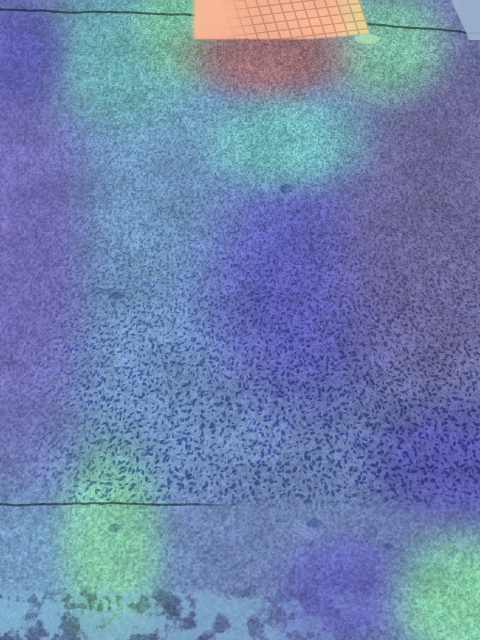
Give the GLSL for this texture, as a Shadertoy shader.

```glsl
#define SLATE vec3(0.41, 0.49, 0.66)
#define INDIGO vec3(0.36, 0.35, 0.67)
#define MAUVE vec3(0.41, 0.38, 0.54)
#define TEAL vec3(0.43, 0.69, 0.68)
#define GREEN vec3(0.48, 0.74, 0.60)
#define RUST vec3(0.60, 0.42, 0.42)
#define PEACH vec3(0.95, 0.69, 0.57)
#define PALE vec3(0.52, 0.72, 0.82)
#define CHIP_NEAR 0.01505
#define CHIP_TAPER 0.0085
#define CHIP_DARKNESS 0.40
#define GRAIN 0.20

float hash(vec2 p) {
    vec3 a = fract(p.xyx * vec3(0.1031, 0.103, 0.0973));
    a += dot(a, a.yzx + 33.33);
    return fract((a.x + a.y) * a.z);
}

float noise(vec2 p) {
    vec2 i = floor(p), f = fract(p);
    f *= f * (3.0 - 2.0 * f);
    return mix(mix(hash(i), hash(i + vec2(1, 0)), f.x),
               mix(hash(i + vec2(0, 1)), hash(i + 1.0), f.x), f.y);
}

float fbm(vec2 p) {
    float sum = 0.0, amp = 0.5;
    for (int i = 0; i < 4; i++) {
        sum += amp * noise(p);
        p = p * 2.03 + 17.1;
        amp *= 0.5;
    }
    return sum;
}

// Soft coloured glow with an elliptical falloff
vec3 tint(vec3 base, vec2 p, vec2 centre, vec2 radius, vec3 colour, float amount) {
    vec2 d = (p - centre) / radius;
    return mix(base, colour, amount * exp(-dot(d, d) * dot(d, d)));
}

// Dark stone chips, shrinking with distance up the slab
float chips(vec2 p, float pixel) {
    float cellSize = CHIP_NEAR - CHIP_TAPER * p.y;
    vec2 g = vec2((p.x - 0.5) / cellSize, -log(cellSize) / CHIP_TAPER);
    vec2 cell = floor(g);
    float soft = 0.08 + 0.6 * pixel / cellSize, cover = 0.0;
    for (int j = -1; j <= 1; j++)
    for (int i = -1; i <= 1; i++) {
        vec2 id = cell + vec2(i, j);
        float seed = hash(id + 9.7), angle = 0.9 + 2.6 * (hash(id + 51.3) - 0.5);
        vec2 d = g - id - vec2(hash(id), hash(id + 27.1));
        d = mat2(cos(angle), -sin(angle), sin(angle), cos(angle)) * d;
        float shape = length(d * vec2(0.8, 1.5)) + 0.25 * (noise(g * 2.5) - 0.5);
        float radius = mix(0.12, 0.44, seed);
        cover = max(cover, smoothstep(radius + soft, radius - soft, shape));
    }
    return cover;
}

// Thin wandering line at height y
float crack(vec2 p, float y, float width, float pixel) {
    float path = y + 0.014 * (fbm(vec2(p.x * 14.0, y * 30.0)) - 0.5);
    return smoothstep(width + pixel, width * 0.3, abs(p.y - path));
}

// Broad colour wash
vec3 wash(vec2 p) {
    vec3 c = SLATE;
    c = tint(c, p, vec2(0.30, 0.92), vec2(0.24, 0.34), vec3(0.42, 0.56, 0.69), 0.9);
    c = tint(c, p, vec2(0.26, 0.50), vec2(0.26, 0.25), vec3(0.42, 0.54, 0.69), 0.8);
    c = tint(c, p, vec2(0.04, 0.83), vec2(0.15, 0.50), vec3(0.42, 0.39, 0.65), 0.9);
    c = tint(c, p, vec2(0.65, 0.74), vec2(0.23, 0.26), INDIGO, 0.9);
    c = tint(c, p, vec2(0.92, 0.88), vec2(0.22, 0.48), MAUVE, 0.9);
    c = tint(c, p, vec2(0.96, 0.37), vec2(0.20, 0.13), INDIGO * 0.92, 0.9);
    c = tint(c, p, vec2(0.72, 0.10), vec2(0.14, 0.12), INDIGO, 0.8);
    c = tint(c, p, vec2(0.06, 0.16), vec2(0.30, 0.16), vec3(0.43, 0.59, 0.71), 0.8);
    c = tint(c, p, vec2(0.23, 0.20), vec2(0.11, 0.21), GREEN, 0.9);
    c = tint(c, p, vec2(0.97, 0.08), vec2(0.15, 0.14), GREEN, 1.0);
    c = tint(c, p, vec2(0.27, 1.22), vec2(0.18, 0.16), TEAL * 0.95, 0.9);
    c = tint(c, p, vec2(0.59, 1.04), vec2(0.17, 0.10), TEAL, 0.95);
    c = tint(c, p, vec2(0.80, 1.24), vec2(0.13, 0.12), GREEN, 0.85);
    c = tint(c, p, vec2(0.38, 1.29), vec2(0.10, 0.12), GREEN, 0.9);
    c = tint(c, p, vec2(0.56, 1.22), vec2(0.17, 0.09), RUST, 0.95);
    return tint(c, p, vec2(0.04, 1.22), vec2(0.10, 0.11), INDIGO * 0.95, 0.8);
}

void mainImage(out vec4 fragColor, in vec2 fragCoord) {
    vec2 p = fragCoord / iResolution.x;
    float pixel = 1.0 / iResolution.x, top = iResolution.y / iResolution.x;
    float mottle = fbm(p * vec2(11.0, 17.0));
    vec3 colour = wash(p) * (0.93 + 0.24 * mottle);

    // Exposed aggregate and fine grit
    float exposed = smoothstep(0.25, 0.32, p.y) * mix(1.0, 0.45, smoothstep(0.45, 1.0, p.y));
    exposed *= mix(0.35, 1.0, smoothstep(0.04, 0.24, p.x + 0.2 * (mottle - 0.5)));
    float stone = chips(p, pixel) * max(exposed, 0.22);
    colour *= 1.0 - CHIP_DARKNESS * stone * vec3(1.2, 0.95, 0.5);
    colour *= 1.04 + GRAIN * (noise(p * 330.0) + noise(p * 170.0 + 8.0) - 1.0);

    // Worn pale skin along the near edge
    float skin = fbm(p * 28.0) + 0.35 * (fbm(p * 110.0) - 0.5);
    float worn = smoothstep(0.125, 0.10, p.y + 0.02 * mottle) * smoothstep(0.9, 0.3, p.x);
    colour = mix(colour, PALE, 0.65 * worn * smoothstep(0.40, 0.52, skin));
    colour *= 1.0 - 0.22 * worn * smoothstep(0.42, 0.32, skin);

    // Scattered stains, some dark and some pale
    for (int i = 0; i < 14; i++) {
        vec2 spot = vec2(hash(vec2(i, 3)), 0.1 + 1.05 * hash(vec2(i, 8)));
        float size = mix(0.004, 0.011, hash(vec2(i, 5)));
        float edge = length((p - spot) * vec2(0.8, 1.2)) + 0.008 * (noise(p * 120.0) - 0.5);
        float stain = smoothstep(size + 0.003, size - 0.003, edge);
        colour = mix(colour, i % 3 == 0 ? PALE : colour * vec3(0.6, 0.65, 0.8), 0.65 * stain);
    }

    // Slab joints
    float joint = crack(p, 0.283, 0.0018, pixel) * smoothstep(0.55, 0.35, p.x);
    joint = max(joint, crack(p, 1.312 - 0.05 * p.x * p.x, 0.0018, pixel));
    colour *= 1.0 - 0.5 * joint;

    // Sunlit netted patch at the far edge
    float lower = 1.252 + 0.10 * max(p.x - 0.65, 0.0);
    float right = 0.77 - 0.3 * (p.y - 1.265);
    float sun = smoothstep(-0.003, 0.003, p.y - lower)
              * smoothstep(0.395, 0.41, p.x) * smoothstep(0.004, -0.004, p.x - right);
    vec2 net = abs(fract(vec2(p.x + 0.35 * p.y, p.y - 0.12 * p.x) * vec2(42.0, 55.0)) - 0.5);
    float mesh = smoothstep(0.36, 0.48, max(net.x, net.y)) * smoothstep(0.45, 0.55, p.x);
    vec3 lit = mix(PEACH, vec3(0.88, 0.80, 0.58), smoothstep(0.12, 0.2, abs(p.x - 0.56)));
    colour = mix(colour, lit * (0.97 + 0.1 * mottle) * (1.0 - 0.18 * mesh), sun);
    float glint = length((p - vec2(0.765, 1.252)) * vec2(1.0, 2.6));
    colour = mix(colour, vec3(0.70, 0.87, 0.70), 0.8 * smoothstep(0.03, 0.022, glint));

    // Pale post in the far corner
    float post = smoothstep(-0.003, 0.003, p.x - 0.94 - 0.45 * (top - p.y)) * step(1.25, p.y);
    colour = mix(colour, vec3(0.63, 0.72, 0.82), 0.85 * post);

    fragColor = vec4(clamp(colour, 0.0, 1.0), 1.0);
}
```
